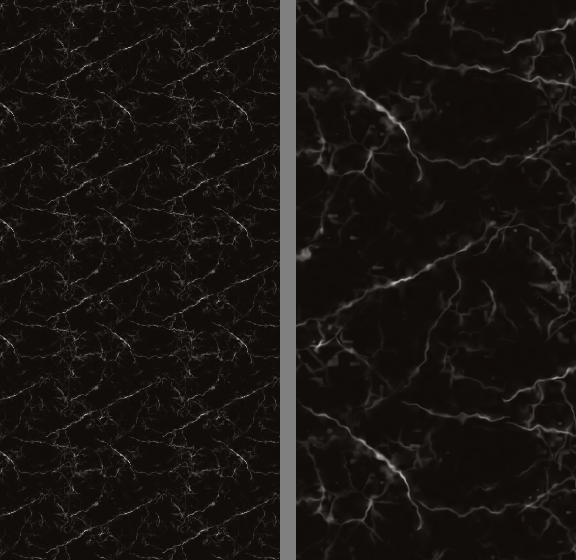
Left, the full canvas; right, a detail of the centre.
Give the GLSL for this texture, as a WebGL 2 fragment shader.

```glsl
#version 300 es
precision highp float;

uniform vec2 u_resolution;
out vec4 fragColor;

#define REPEATS vec2(2.4, 4.82)
#define ORIGIN vec2(0.169, 0.141)
#define BASE_COLOR vec3(0.067, 0.049, 0.041)
#define VEIN_COLOR vec3(0.72, 0.70, 0.69)
#define VEIN_WIDTH 0.0048
#define HALO_WIDTH 0.016
#define HALO_GLOW 0.15
#define BEND_JITTER 0.07
#define JAG_JITTER 0.045
#define VEIN_GLOW 0.88
#define WEB_GLOW 0.34
#define FLECK_GLOW 0.25

float hash(vec2 p) {
    return fract(sin(dot(p, vec2(127.1, 311.7))) * 43758.5453);
}

// Value noise that wraps after n cells, so each tile joins the next
float noise(vec2 p, float n, float seed) {
    p *= n;
    vec2 i = floor(p), f = fract(p);
    f = f * f * (3.0 - 2.0 * f);
    vec2 lo = mod(i, n) + seed, hi = mod(i + 1.0, n) + seed;
    return mix(mix(hash(lo), hash(vec2(hi.x, lo.y)), f.x),
               mix(hash(vec2(lo.x, hi.y)), hash(hi), f.x), f.y);
}

float fbm(vec2 p, float n, float seed) {
    float sum = 0.0, amp = 0.5;
    for (int k = 0; k < 3; k++) {
        sum += amp * noise(p, n, seed);
        n *= 2.0;
        amp *= 0.5;
    }
    return sum / 0.875;
}

// Two independent wrapped noises as a centred offset
vec2 wobble(vec2 p, float n) {
    return vec2(fbm(p, n, 3.0), fbm(p, n, 151.0)) - 0.5;
}

// Thin core with a grainy halo around distance d
float stroke(float d, float grain, float pixel) {
    float w = max(VEIN_WIDTH, 0.5 * pixel);
    return exp(-d * d / (w * w)) + HALO_GLOW * grain * exp(-d / HALO_WIDTH);
}

// Distance to a bowed vein from a to b, wrapped around the tile;
// growing where the vein is faint, so the strongest one wins
float vein(vec2 p, vec2 a, vec2 b, float bend, float glow, float grain, float pixel) {
    float len = distance(a, b);
    vec2 dir = (b - a) / len;
    vec2 q = p - 0.5 * (a + b);
    q -= round(q);
    float along = dot(q, dir);
    float t = clamp(along / len + 0.5, 0.0, 1.0);
    float side = dot(q, vec2(-dir.y, dir.x)) - 4.0 * bend * t * (1.0 - t);
    float past = max(abs(along) - 0.5 * len, 0.0);
    float taper = mix(0.45, 1.0, smoothstep(0.0, 0.2, t * (1.0 - t)));
    return glow * taper * stroke(length(vec2(side, past)), grain, pixel);
}

// Distance to the crack between the two nearest wrapped random cells
float crackDistance(vec2 p, float n, float seed) {
    p *= n;
    vec2 cell = floor(p), a = vec2(9.0), b = vec2(9.0);
    for (int y = -1; y <= 1; y++)
    for (int x = -1; x <= 1; x++) {
        vec2 c = cell + vec2(x, y), id = mod(c, n) + seed;
        vec2 r = c + vec2(hash(id), hash(id + 37.0)) - p;
        if (dot(r, r) < dot(a, a)) { b = a; a = r; }
        else if (dot(r, r) < dot(b, b)) b = r;
    }
    return 0.5 * (dot(b, b) - dot(a, a)) / (max(distance(a, b), 0.05) * n);
}

// Large veins of one tile
float mainVeins(vec2 p, float n, float px) {
    float g = vein(p, vec2(0.00, 0.39), vec2(0.45, 0.625), -0.015, 0.8, n, px);
    g = max(g, vein(p, vec2(0.45, 0.625), vec2(0.94, 0.88), -0.02, 0.75, n, px));
    g = max(g, vein(p, vec2(0.90, 0.80), vec2(1.12, 0.83), 0.05, 0.75, n, px));
    g = max(g, vein(p, vec2(0.41, 0.37), vec2(0.75, 0.02), 0.06, 0.9, n, px));
    g = max(g, vein(p, vec2(0.84, 0.83), vec2(0.72, 0.42), 0.03, 0.35, n, px));
    g = max(g, vein(p, vec2(0.06, 0.81), vec2(0.17, 0.675), 0.01, 0.5, n, px));
    g = max(g, vein(p, vec2(0.17, 0.675), vec2(0.45, 0.84), -0.02, 0.6, n, px));
    g = max(g, vein(p, vec2(0.22, 0.97), vec2(0.18, 0.86), 0.01, 0.8, n, px));
    g = max(g, vein(p, vec2(0.12, 0.45), vec2(0.25, 0.10), 0.02, 0.38, n, px));
    g = max(g, vein(p, vec2(0.20, 0.05), vec2(0.47, 0.10), 0.01, 0.5, n, px));
    g = max(g, vein(p, vec2(0.72, 0.38), vec2(1.00, 0.33), -0.02, 0.55, n, px));
    g = max(g, vein(p, vec2(0.00, 0.30), vec2(0.28, 0.30), -0.02, 0.5, n, px));
    g = max(g, vein(p, vec2(0.45, 0.625), vec2(0.47, 0.52), 0.01, 0.7, n, px));
    g = max(g, vein(p, vec2(0.72, 0.11), vec2(1.00, 0.08), -0.02, 0.4, n, px));
    return max(g, vein(p, vec2(0.93, 0.73), vec2(0.95, 0.60), 0.02, 0.5, n, px));
}

void main() {
    vec2 tile = fract((gl_FragCoord.xy / u_resolution - ORIGIN) * REPEATS);
    float pixel = REPEATS.x / u_resolution.x;

    // Jagged course, broken brightness and grain of the veins
    vec2 p = tile + BEND_JITTER * wobble(tile, 7.0) + JAG_JITTER * wobble(tile, 23.0);
    float wear = smoothstep(0.25, 0.75, fbm(tile, 13.0, 17.0));
    float grain = 2.0 * smoothstep(0.3, 0.8, noise(tile, 53.0, 211.0));
    float breaks = mix(0.4, 1.2, wear) * mix(0.65, 1.0, 0.5 * grain);
    float glow = VEIN_GLOW * mainVeins(p, grain, pixel) * breaks;

    // Fine web of cracks, fading in and out over the whole tile
    float patches = smoothstep(0.36, 0.74, fbm(tile, 8.0, 83.0));
    float web = stroke(crackDistance(p, 5.0, 9.0), grain, pixel)
              + 0.6 * stroke(crackDistance(p, 8.0, 29.0), grain, pixel);
    glow += WEB_GLOW * web * patches * breaks;

    // Small mineral flecks
    float fleck = smoothstep(0.8, 0.98, noise(tile, 47.0, 61.0));
    glow += FLECK_GLOW * fleck * patches;

    fragColor = vec4(mix(BASE_COLOR, VEIN_COLOR, clamp(glow, 0.0, 1.0)), 1.0);
}
```
